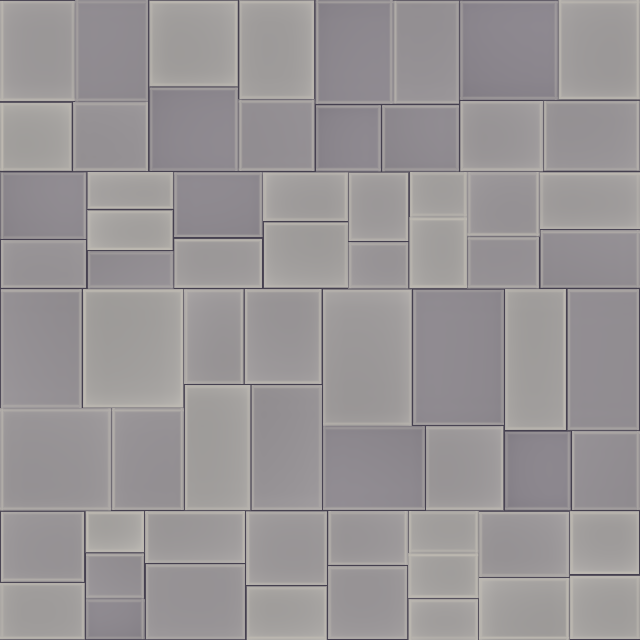
Give the GLSL for this texture, as a three.js fragment shader.

```glsl
// Bevelled grey and violet stone tiles, laid in irregular bands with dark thin joints.
varying vec2 vUv;

const vec3 BAND_EDGES = vec3(0.202, 0.549, 0.732);
const float BLOCKS = 4.0;           // blocks across each band
const float BLOCK_JITTER = 0.18;    // shift of block borders, in blocks
const float TALL_BAND = 0.3;        // bands above this are cut into rows first
const float MIXED_BAND = 0.22;      // bands above this are cut either way

const vec3 VIOLET = vec3(0.548, 0.528, 0.556);
const vec3 GREY = vec3(0.625, 0.615, 0.607);
const vec3 RIM = vec3(0.745, 0.728, 0.695);
const vec3 JOINT = vec3(0.27, 0.25, 0.31);
const vec3 GLOW_TINT = vec3(1.0, 0.98, 0.84);

const float TONE_BIAS = 0.8;        // below one favours light tiles
const float JOINT_MIN = -0.0008;    // half widths of the joints; below zero is faint
const float JOINT_MAX = 0.0009;
const float JOINT_SOFT = 0.0014;
const float RIM_INSET = 0.0035;
const float RIM_WIDTH = 0.0021;
const float GLOW_REACH = 0.016;
const float TILT = 0.028;
const float RIPPLE = 0.003;

float hash(float n, float salt) {
  return fract(sin(n * 12.9898 + salt * 78.233) * 4375.5453);
}

vec4 hash4(float n, float salt) {
  return vec4(hash(n, salt), hash(n, salt + 1.0), hash(n, salt + 2.0), hash(n, salt + 3.0));
}

// Cuts box (left, bottom, right, top) and keeps the part that holds p.
void cut(bool upright, float share, vec2 p, inout vec4 box, inout float id) {
  vec2 at = mix(box.xy, box.zw, share);
  bool beyond = upright ? p.x > at.x : p.y > at.y;
  if (upright) {
    if (beyond) box.x = at.x; else box.z = at.x;
  } else {
    if (beyond) box.y = at.y; else box.w = at.y;
  }
  id = id * 3.0 + (beyond ? 2.0 : 1.0);
}

// Finds the band and the block around p.
vec4 findBlock(vec2 p, out float id) {
  vec4 box = vec4(0.0, 0.0, 1.0, 1.0);
  float band = 0.0;
  for (int i = 0; i < 3; i++) {
    float edge = BAND_EDGES[i];
    if (p.y > edge) { box.y = edge; band += 1.0; }
    else box.w = min(box.w, edge);
  }
  float block = 0.0;
  for (int i = 1; i < 4; i++) {
    float shift = (hash(band * 7.0 + float(i), 3.0) * 2.0 - 1.0) * BLOCK_JITTER;
    float edge = (float(i) + shift) / BLOCKS;
    if (p.x > edge) { box.x = edge; block += 1.0; }
    else box.z = min(box.z, edge);
  }
  id = band * BLOCKS + block + 1.0;
  return box;
}

// Divides a block into rows of tiles or into columns of tiles.
vec4 findTile(vec2 p, out float id) {
  vec4 box = findBlock(p, id);
  float height = box.w - box.y;
  bool rowsFirst = height > TALL_BAND || (height > MIXED_BAND && hash(id, 5.0) > 0.5);
  if (rowsFirst) {
    cut(false, mix(0.36, 0.64, hash(id, 6.0)), p, box, id);
    cut(true, mix(0.39, 0.61, hash(id, 7.0)), p, box, id);
  } else {
    cut(true, mix(0.41, 0.59, hash(id, 8.0)), p, box, id);
    bool three = hash(id, 9.0) > 0.85;
    float share = three ? 0.32 : mix(0.36, 0.62, hash(id, 10.0));
    cut(false, share, p, box, id);
    if (three && box.w - box.y > 0.5 * height) cut(false, 0.52, p, box, id);
  }
  return box;
}

void main() {
  float id;
  vec4 box = findTile(vUv, id);
  vec4 sides = vec4(vUv - box.xy, box.zw - vUv);
  vec2 local = sides.xy / (box.zw - box.xy) - 0.5;
  float tone = pow(hash(id, 11.0), TONE_BIAS);

  // Face: flat tone, slight tilt and faint ripples along the sides
  vec3 color = mix(VIOLET, GREY, tone);
  color += TILT * dot(local, hash4(id, 12.0).xy * 2.0 - 1.0);
  vec2 wave = sin(vUv * 310.0 + id) + sin(vUv * 173.0 - id * 2.0);
  color += RIPPLE * dot(wave, local * local) * 2.0;

  // Soft glow: warm on light tiles, shaded on dark ones
  vec4 glow = exp(-sides / GLOW_REACH) * mix(vec4(0.3), vec4(1.0), hash4(id, 16.0));
  float glowSum = min(dot(glow, vec4(1.0)), 1.2);
  color += GLOW_TINT * glowSum * mix(-0.03, 0.07, smoothstep(0.0, 0.8, tone));

  // Bright rim inside each side
  vec4 offset = (sides - RIM_INSET) / RIM_WIDTH;
  vec4 rim = exp(-offset * offset) * mix(vec4(0.45), vec4(1.0), hash4(id, 21.0));
  float rimMax = max(max(rim.x, rim.y), max(rim.z, rim.w));
  color = mix(color, RIM, rimMax * mix(0.5, 1.0, tone));

  // Dark joint, of a different width on each side
  vec4 width = mix(vec4(JOINT_MIN), vec4(JOINT_MAX), hash4(id, 26.0));
  vec4 joint = 1.0 - smoothstep(width, width + JOINT_SOFT, sides);
  float jointMax = max(max(joint.x, joint.y), max(joint.z, joint.w));
  color = mix(color, JOINT, jointMax);

  gl_FragColor = vec4(color, 1.0);
}
```
